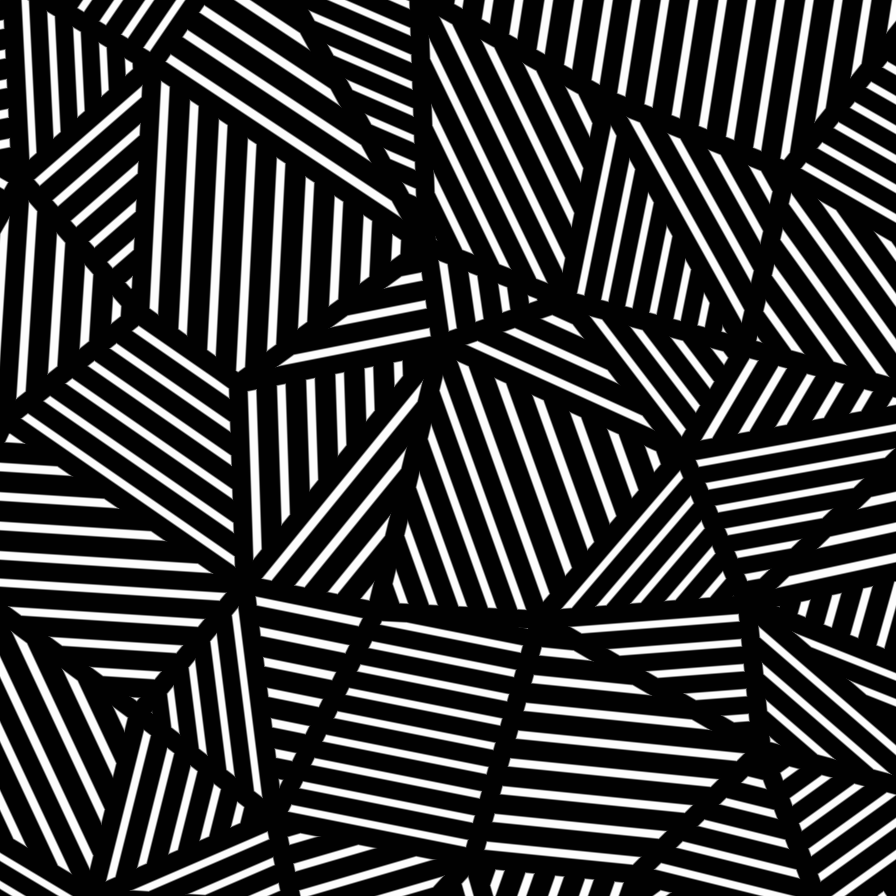
Reproduce this pattern procedurally as a WebGL 2 fragment shader.

```glsl
#version 300 es
precision highp float;

// Black and white mosaic of irregular triangles and quads, each hatched with
// parallel stripes. A jittered, rotated grid gives the corners; every grid quad
// is kept whole or split in two, and its stripes run along one of its edges.

uniform vec2 u_resolution;
out vec4 fragColor;

// Lengths are fractions of the canvas height.
const float CELL_SIZE = 0.212;
const float JITTER = 0.76;
const float GRID_ANGLE = 0.42;
const float STRIPE_WIDTH = 0.0088;
const float STRIPE_PERIOD = 0.030;
const float SEAM_MARGIN = 0.0105;
const float EDGE_SOFTNESS = 0.0026;
const float WHOLE_QUAD_CHANCE = 0.5;

const vec3 BLACK = vec3(0.004);
const vec3 WHITE = vec3(0.992);

vec2 hash22(vec2 p) {
    vec3 q = fract(p.xyx * vec3(0.1031, 0.1030, 0.0973));
    q += dot(q, q.yzx + 33.33);
    return fract((q.xx + q.yz) * q.zy);
}

mat2 rotation(float angle) {
    float c = cos(angle), s = sin(angle);
    return mat2(c, s, -s, c);
}

vec2 gridCorner(vec2 node) {
    return (node + JITTER * (hash22(node + 71.0) - 0.5)) * CELL_SIZE;
}

// Positive where the corner b bends to the left, in units of the cell area.
float cornerTurn(vec2 a, vec2 b, vec2 c) {
    vec2 u = b - a, v = c - b;
    return (u.x * v.y - u.y * v.x) / (CELL_SIZE * CELL_SIZE);
}

// Signed distance to the line a-b, positive on its left side.
float edgeDistance(vec2 p, vec2 a, vec2 b) {
    vec2 along = normalize(b - a);
    return dot(p - a, vec2(-along.y, along.x));
}

// Stripe coverage inside a convex, counter-clockwise quad.
float hatchedQuad(vec2 p, vec2 a, vec2 b, vec2 c, vec2 d, vec2 seed, float blur) {
    vec4 edges = vec4(edgeDistance(p, a, b), edgeDistance(p, b, c),
                      edgeDistance(p, c, d), edgeDistance(p, d, a));
    float inset = min(min(edges.x, edges.y), min(edges.z, edges.w)) - SEAM_MARGIN;

    // The first stripe lies on the inset border of the chosen edge.
    vec2 rnd = hash22(seed);
    float scale = mix(0.88, 1.12, rnd.y);
    float period = STRIPE_PERIOD * scale;
    float halfWidth = 0.5 * STRIPE_WIDTH * scale;
    float across = edges[int(rnd.x * 3.999)] - SEAM_MARGIN - halfWidth;
    float offCentre = abs(mod(across + 0.5 * period, period) - 0.5 * period);

    return smoothstep(-0.5 * blur, 0.5 * blur, min(halfWidth - offCentre, inset));
}

// A triangle is a quad with one flat corner.
float hatchedTriangle(vec2 p, vec2 a, vec2 b, vec2 c, vec2 seed, float blur) {
    return hatchedQuad(p, a, b, c, mix(c, a, 0.5), seed, blur);
}

float hatchedCell(vec2 p, vec2 node, float blur) {
    vec2 a = gridCorner(node);
    vec2 b = gridCorner(node + vec2(1.0, 0.0));
    vec2 c = gridCorner(node + vec2(1.0, 1.0));
    vec2 d = gridCorner(node + vec2(0.0, 1.0));
    float turnAC = min(cornerTurn(d, a, b), cornerTurn(b, c, d));
    float turnBD = min(cornerTurn(a, b, c), cornerTurn(c, d, a));

    // Well-shaped quads may stay whole.
    vec2 seed = node + 23.0;
    if (min(turnAC, turnBD) > 0.4 && hash22(node + 5.0).x < WHOLE_QUAD_CHANCE) {
        return hatchedQuad(p, a, b, c, d, seed, blur);
    }

    // Split through the flattest corner, so both halves are valid triangles.
    if (turnAC < turnBD) {
        return max(hatchedTriangle(p, a, b, c, seed, blur),
                   hatchedTriangle(p, c, d, a, seed + 131.0, blur));
    }
    return max(hatchedTriangle(p, b, c, d, seed, blur),
               hatchedTriangle(p, d, a, b, seed + 131.0, blur));
}

void main() {
    vec2 p = rotation(GRID_ANGLE) * (gl_FragCoord.xy / u_resolution.y) + 1.0;
    float blur = max(EDGE_SOFTNESS, 1.2 / u_resolution.y);

    // Jittered corners can reach into the neighbouring cells.
    vec2 home = floor(p / CELL_SIZE);
    float ink = 0.0;
    for (int y = -1; y <= 1; y++) {
        for (int x = -1; x <= 1; x++) {
            ink = max(ink, hatchedCell(p, home + vec2(x, y), blur));
        }
    }
    fragColor = vec4(mix(BLACK, WHITE, ink), 1.0);
}
```
